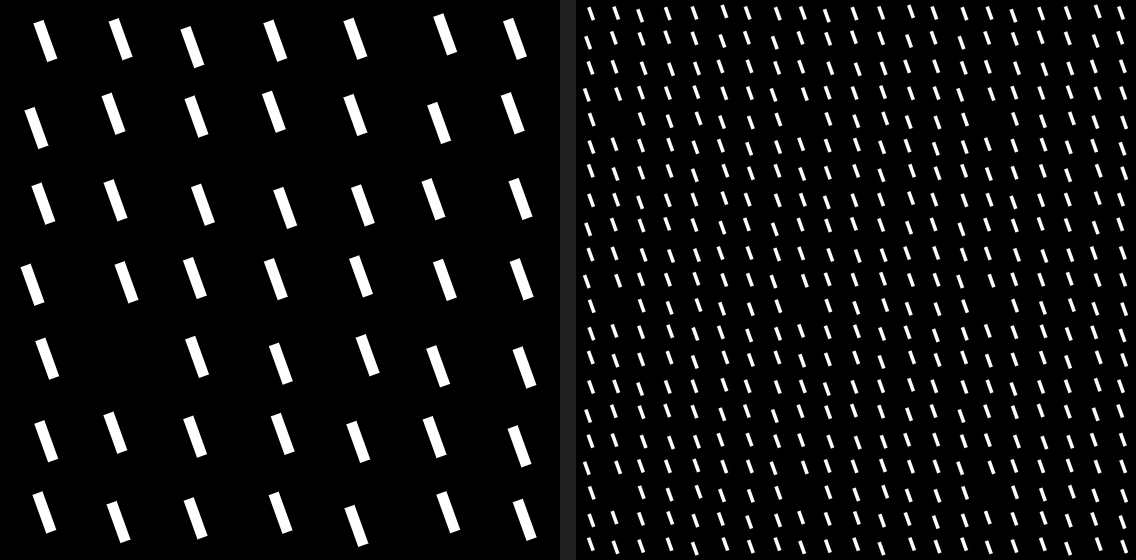
Left: one tile. Right: repeated 3 by 3.
Reproduce this pattern procedurally as a Shadertoy shader.

```glsl
// Slanted white bars on black, one per cell of a 7 by 7 grid, each nudged
// off its cell centre by a hash; one cell is left empty. Every bar stays
// inside its own cell, so the square tiles without a seam.

const float GRID = 7.0;                      // cells across and down
const vec2 BAR_SIZE = vec2(0.134, 0.513);    // width and length, in cells
const float TILT = radians(19.8);            // lean to the left of vertical
const float JITTER = 0.105;                  // largest offset, in cells
const vec2 EMPTY_CELL = vec2(1.0, 2.0);      // column and row from lower left
const vec3 BACKGROUND = vec3(0.0);
const vec3 BAR_COLOR = vec3(1.0);

// Two independent values from 0 to 1 for each cell
vec2 hash22(vec2 cell) {
    vec3 q = fract(cell.xyx * vec3(0.1031, 0.1030, 0.0973));
    q += dot(q, q.yzx + 33.33);
    return fract((q.xx + q.yz) * q.zy);
}

// Signed distance to a box centred on the origin
float boxDistance(vec2 p, vec2 halfSize) {
    vec2 d = abs(p) - halfSize;
    return length(max(d, 0.0)) + min(max(d.x, d.y), 0.0);
}

void mainImage(out vec4 fragColor, in vec2 fragCoord) {
    // Grid cell and position about its centre
    vec2 grid = fragCoord / iResolution.xy * GRID;
    vec2 cell = mod(floor(grid), GRID);
    vec2 p = fract(grid) - 0.5;

    // Nudge the bar, then turn into its own axes
    p -= JITTER * (2.0 * hash22(cell + 17.0) - 1.0);
    vec2 axis = vec2(-sin(TILT), cos(TILT));
    vec2 local = vec2(dot(p, vec2(axis.y, -axis.x)), dot(p, axis));

    // Edge smoothed over one pixel
    float pixel = GRID / min(iResolution.x, iResolution.y);
    float bar = clamp(0.5 - boxDistance(local, 0.5 * BAR_SIZE) / pixel, 0.0, 1.0);
    bar *= step(0.5, distance(cell, EMPTY_CELL));

    fragColor = vec4(mix(BACKGROUND, BAR_COLOR, bar), 1.0);
}
```
